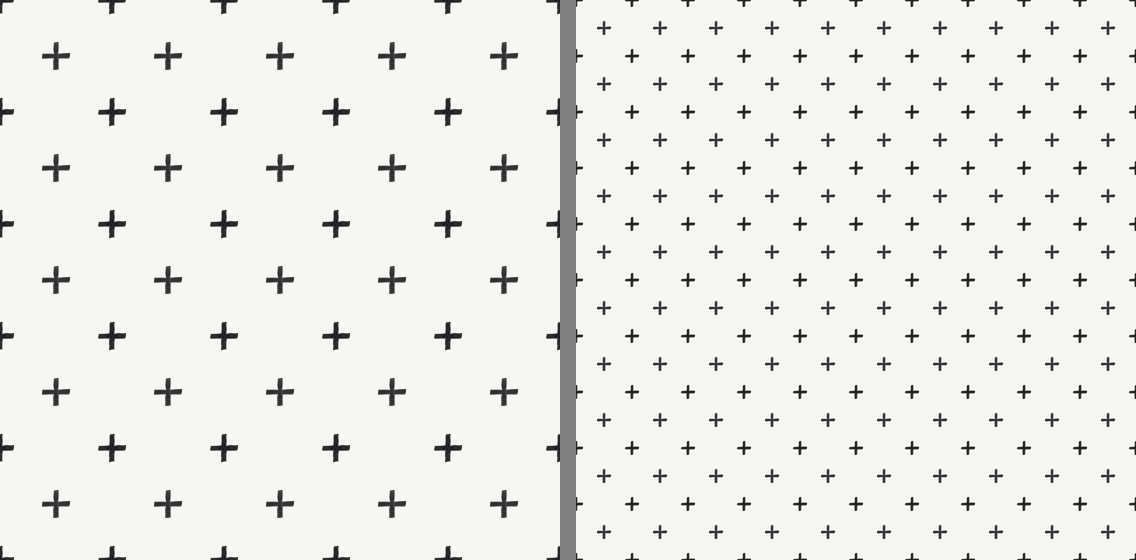
Left: one tile. Right: repeated 2 by 2.
Give the GLSL for this pattern, as a three.js fragment shader.

```glsl
// Small hand-inked plus signs on warm off-white, in a half-drop lattice.
// Each square cell holds one plus at its centre and one at its corners;
// a plus is two tapered strokes with slanted ends, wobbly edges and ink grain.

#define REPEATS 5.0
#define HALF_LENGTH 0.123
#define HALF_WIDTH 0.0225
#define CORNER_RADIUS 0.007
#define TILT 0.012
#define TAPER 0.012
#define END_SLANT 0.16
#define WOBBLE 0.005
#define GRAIN_SCALE 45.0
#define PAPER vec3(0.963, 0.968, 0.949)
#define INK_DARK vec3(0.085)
#define INK_LIGHT vec3(0.235)

varying vec2 vUv;

float hash(vec2 p) {
  return fract(sin(dot(p, vec2(127.1, 311.7))) * 43758.5453);
}

float valueNoise(vec2 p) {
  vec2 i = floor(p);
  vec2 f = fract(p);
  f = f * f * (3.0 - 2.0 * f);
  float low = mix(hash(i), hash(i + vec2(1.0, 0.0)), f.x);
  float high = mix(hash(i + vec2(0.0, 1.0)), hash(i + vec2(1.0, 1.0)), f.x);
  return mix(low, high, f.y);
}

// Signed distance to a brush stroke along x, thicker toward +x.
float strokeDistance(vec2 p) {
  p.y -= TILT * p.x;
  p.x -= END_SLANT * p.y;
  vec2 halfSize = vec2(HALF_LENGTH, HALF_WIDTH + TAPER * p.x);
  vec2 d = abs(p) - halfSize + CORNER_RADIUS;
  return length(max(d, 0.0)) + min(max(d.x, d.y), 0.0) - CORNER_RADIUS;
}

float plusDistance(vec2 p, float seed) {
  float d = min(strokeDistance(p), strokeDistance(-p.yx));
  return d + WOBBLE * (valueNoise(p * 32.0 + seed) - 0.5);
}

// Lays one plus per cell over the given colour.
vec3 inkPlus(vec3 base, vec2 cellPos, float seed, float tone, float pixel) {
  vec2 p = fract(cellPos) - 0.5;
  float coverage = 1.0 - smoothstep(-0.75, 0.75, plusDistance(p, seed) / pixel);
  float grain = valueNoise(p * GRAIN_SCALE + seed) - 0.5;
  vec3 ink = mix(INK_DARK, INK_LIGHT, clamp(tone + 0.6 * grain, 0.0, 1.0));
  return mix(base, ink, coverage);
}

void main() {
  vec2 cellPos = vUv * REPEATS;
  float pixel = max(fwidth(cellPos.x), fwidth(cellPos.y));

  // Centre lattice, then the darker lattice shifted by half a cell.
  vec3 color = inkPlus(PAPER, cellPos, 17.0, 0.75, pixel);
  color = inkPlus(color, cellPos + 0.5, 43.0, 0.4, pixel);

  gl_FragColor = vec4(color, 1.0);
}
```
